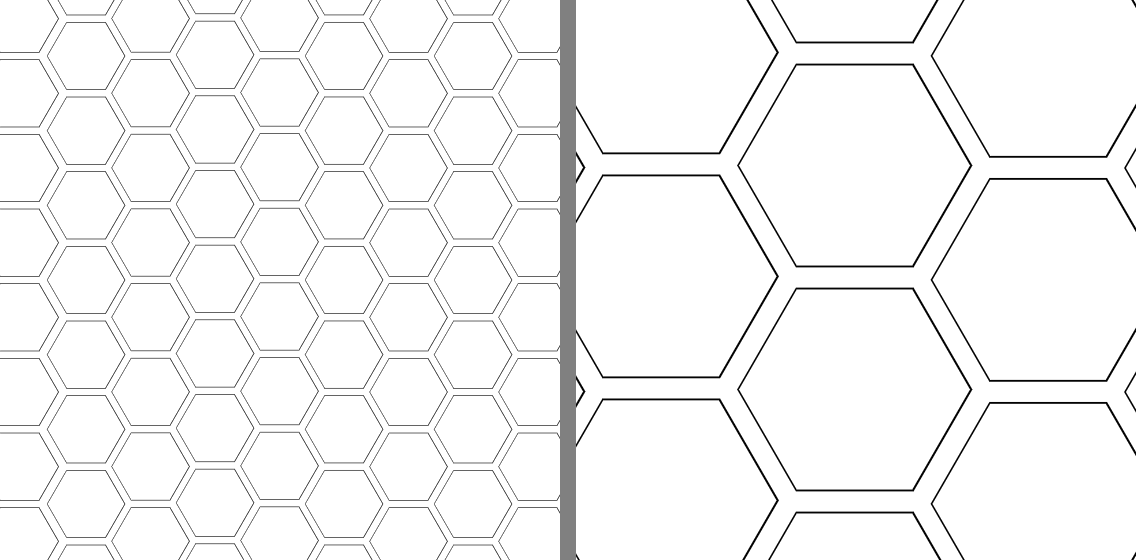
Left, the full canvas; right, a detail of the centre.
Write a WebGL 2 fragment shader that draws this pattern.

```glsl
#version 300 es
precision highp float;

uniform vec2 u_resolution;
out vec4 outColor;

// Layout, in canvas widths
const float ROWS = 7.5;
const float ROW_PITCH = 1.0 / ROWS;
const float COLUMN_PITCH = 0.11517;
const float FIRST_COLUMN_X = 0.0385;
const float MIDDLE_Y = 0.5;
const float APOTHEM = 0.0601;

// Small misalignments of the columns
const float EDGE_COLUMN_SHIFT = -0.0034;
const float DRIFT_HEIGHT = 0.0025;
const float DRIFT_COLUMN = 3.35;
const float DRIFT_SPREAD = 0.9;

// Line widths by side of the hexagon
const float FLAT_WIDTH = 0.0011;
const float LEFT_WIDTH = 0.00095;
const float RIGHT_WIDTH = 0.00122;

const vec3 PAPER = vec3(1.0);
const vec3 INK = vec3(0.01);
const vec2 SLANT_NORMAL = vec2(0.8660254, 0.5);

// Centre of the middle hexagon in a column
vec2 columnCentre(float column) {
    float x = FIRST_COLUMN_X + column * COLUMN_PITCH;
    x += column == 0.0 ? EDGE_COLUMN_SHIFT : 0.0;
    float offset = (column - DRIFT_COLUMN) / DRIFT_SPREAD;
    float drift = DRIFT_HEIGHT * exp(-offset * offset);
    float stagger = mod(column + 1.0, 2.0) * 0.5 * ROW_PITCH;
    return vec2(x, MIDDLE_Y + stagger + drift);
}

// Share of a pixel covered by a thin line at a signed distance
float lineCoverage(float dist, float width, float pixel) {
    float low = max(dist - 0.5 * pixel, -0.5 * width);
    float high = min(dist + 0.5 * pixel, 0.5 * width);
    return max(high - low, 0.0) / pixel;
}

// Outline of a flat-topped hexagon centred on the origin
float hexagonOutline(vec2 p, float pixel) {
    vec2 q = abs(p);
    float slant = dot(q, SLANT_NORMAL);
    float dist = max(q.y, slant) - APOTHEM;
    float slantWidth = p.x < 0.0 ? LEFT_WIDTH : RIGHT_WIDTH;
    float width = slant > q.y ? slantWidth : FLAT_WIDTH;
    return lineCoverage(dist, width, pixel);
}

void main() {
    float size = min(u_resolution.x, u_resolution.y);
    vec2 uv = gl_FragCoord.xy / size;
    float pixel = 1.0 / size;

    // Neighbouring columns interlock, so test the two nearest
    float leftColumn = floor((uv.x - FIRST_COLUMN_X) / COLUMN_PITCH);
    float ink = 0.0;
    for (int i = 0; i < 2; i++) {
        vec2 p = uv - columnCentre(leftColumn + float(i));
        p.y -= ROW_PITCH * round(p.y / ROW_PITCH);
        ink = max(ink, hexagonOutline(p, pixel));
    }

    outColor = vec4(mix(PAPER, INK, ink), 1.0);
}
```
